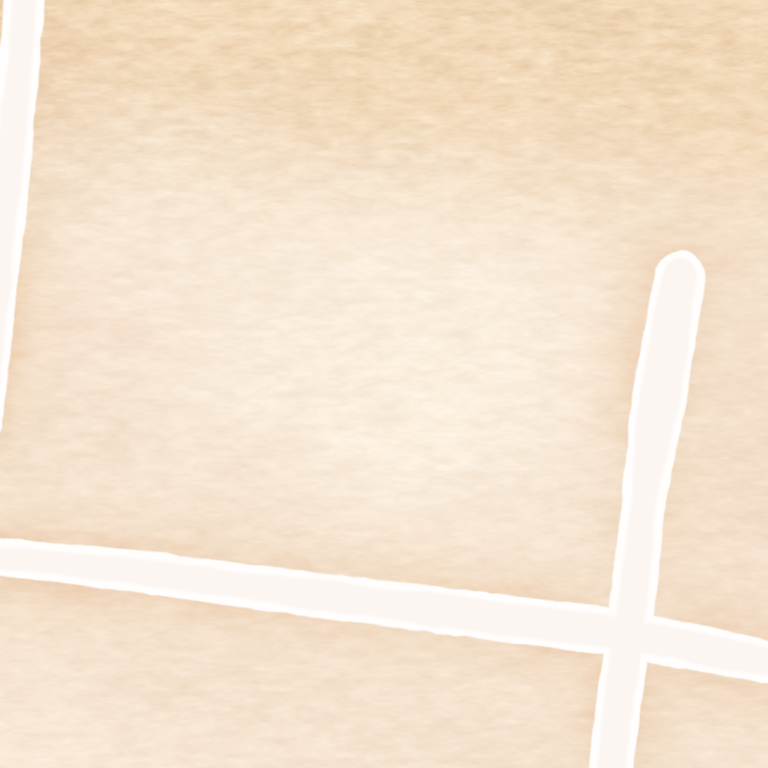
This texture is drawn by a Shadertoy shader. Its source:

```glsl
// Watercolour sandstone tiles with fine sideways grain, divided by pale, white-rimmed grout strokes.

const vec3 CREAM = vec3(0.965, 0.898, 0.822);
const vec3 TAN = vec3(0.938, 0.835, 0.700);
const vec3 PALE = vec3(0.988, 0.942, 0.880);
const vec3 ROSE = vec3(0.958, 0.865, 0.790);
const vec3 EDGE_STAIN = vec3(0.915, 0.790, 0.665);
const vec3 GROUT = vec3(0.988, 0.963, 0.948);
const vec3 RIM = vec3(1.0, 0.998, 0.992);

const vec2 GRAIN_SCALE = vec2(38.0, 115.0);
const float GRAIN_STRENGTH = 0.085;
const float BLOTCH_STRENGTH = 0.045;
const float RIM_WIDTH = 0.010;
const float STAIN_WIDTH = 0.040;
const float EDGE_WOBBLE = 0.005;

// Stroke joints: x, y, half width. Three strokes follow one another.
const int JOINTS = 13;
const int LEFT_END = 2;
const int CROSS_END = 7;
const vec3 STROKE[JOINTS] = vec3[JOINTS](
    vec3(0.033, 1.02, 0.027), vec3(0.010, 0.74, 0.026), vec3(-0.024, 0.45, 0.027),
    vec3(-0.02, 0.277, 0.024), vec3(0.17, 0.257, 0.027), vec3(0.40, 0.227, 0.029),
    vec3(0.80, 0.177, 0.031), vec3(1.02, 0.134, 0.028),
    vec3(0.885, 0.640, 0.033), vec3(0.858, 0.478, 0.036), vec3(0.838, 0.349, 0.028),
    vec3(0.824, 0.220, 0.030), vec3(0.792, -0.02, 0.029));

float hash(vec2 p) {
    vec3 q = fract(p.xyx * 0.1031);
    q += dot(q, q.yzx + 33.33);
    return fract((q.x + q.y) * q.z);
}

float valueNoise(vec2 p) {
    vec2 cell = floor(p);
    vec2 f = fract(p);
    f = f * f * (3.0 - 2.0 * f);
    return mix(mix(hash(cell), hash(cell + vec2(1, 0)), f.x),
               mix(hash(cell + vec2(0, 1)), hash(cell + vec2(1, 1)), f.x), f.y);
}

// Layered noise, centred on zero.
float layeredNoise(vec2 p) {
    float sum = 0.0;
    float weight = 0.5;
    for (int i = 0; i < 4; i++) {
        sum += weight * (valueNoise(p) - 0.5);
        p = mat2(1.9, 0.18, -0.18, 1.9) * p + 17.3;
        weight *= 0.55;
    }
    return sum;
}

// Soft elliptical wash of pigment.
float wash(vec2 p, vec2 centre, vec2 radius) {
    vec2 q = (p - centre) / radius;
    return exp(-dot(q, q));
}

float taperedSegment(vec2 p, vec3 a, vec3 b) {
    vec2 along = b.xy - a.xy;
    float h = clamp(dot(p - a.xy, along) / dot(along, along), 0.0, 1.0);
    return length(p - a.xy - along * h) - mix(a.z, b.z, h);
}

float groutDistance(vec2 p) {
    float d = 1.0;
    for (int i = 0; i < JOINTS - 1; i++) {
        if (i == LEFT_END || i == CROSS_END) continue;
        d = min(d, taperedSegment(p, STROKE[i], STROKE[i + 1]));
    }
    return d;
}

vec3 stone(vec2 p, float groutGap) {
    float blotch = layeredNoise(p * vec2(6.0, 9.0) + 40.0);
    vec2 q = p + 0.12 * blotch;

    // Broad washes: tan along the top, light centre, rosy flanks
    vec3 col = mix(CREAM, TAN, 0.85 * smoothstep(0.66, 0.98, q.y + 0.08 * q.x));
    col = mix(col, TAN, 0.45 * wash(q, vec2(0.50, 0.87), vec2(0.16, 0.09)));
    col = mix(col, PALE, 0.90 * wash(q, vec2(0.56, 0.53), vec2(0.27, 0.22)));
    col = mix(col, PALE, 0.35 * wash(q, vec2(0.20, 0.68), vec2(0.16, 0.15)));
    col = mix(col, ROSE, 0.60 * wash(q, vec2(0.99, 0.36), vec2(0.12, 0.24)));
    col = mix(col, ROSE, 0.50 * wash(q, vec2(0.13, 0.58), vec2(0.08, 0.05)));

    // Pigment gathered beside the grout
    float stain = exp(-max(groutGap, 0.0) / STAIN_WIDTH);
    col = mix(col, EDGE_STAIN, stain * clamp(0.42 + 1.3 * blotch, 0.0, 1.0));

    // Short fibres, stronger in the dark washes
    float grain = layeredNoise(p * GRAIN_SCALE) + 0.5 * layeredNoise(p * GRAIN_SCALE * 2.3 + 9.0);
    float depth = 0.75 + 0.6 * smoothstep(0.65, 0.95, p.y);
    col += vec3(0.65, 0.95, 1.25) * (GRAIN_STRENGTH * depth * grain + BLOTCH_STRENGTH * blotch);
    return col;
}

void mainImage(out vec4 fragColor, in vec2 fragCoord) {
    vec2 p = fragCoord / iResolution.xy;
    float soft = 1.5 / min(iResolution.x, iResolution.y);

    float gap = groutDistance(p);
    float outer = gap + EDGE_WOBBLE * layeredNoise(p * 38.0);
    float inner = gap + RIM_WIDTH + 2.0 * EDGE_WOBBLE * layeredNoise(p * 16.0 + 70.0);

    vec3 col = stone(p, gap);
    col = mix(col, RIM, 1.0 - smoothstep(-soft, soft, outer));
    col = mix(col, GROUT, 1.0 - smoothstep(-2.0 * soft, 2.0 * soft, inner));
    fragColor = vec4(clamp(col, 0.0, 1.0), 1.0);
}
```
